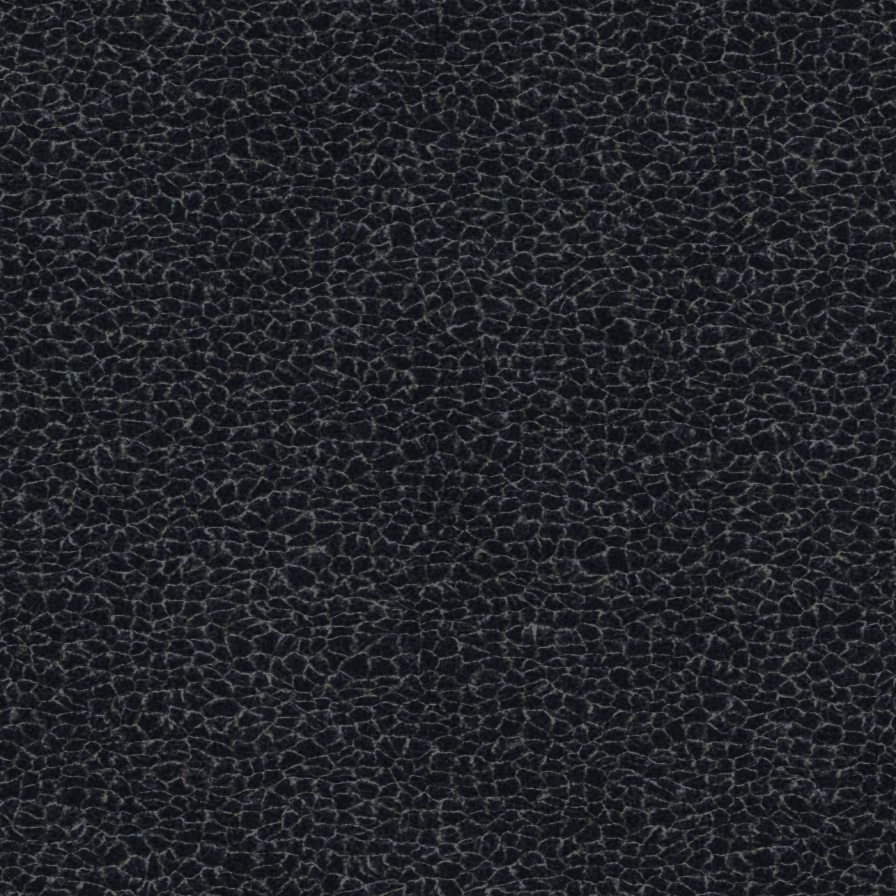
A Shadertoy shader for this texture:

```glsl
// Black pebbled leather: small domed grains, pale creases and fine wrinkles.

const vec2 GRAIN_COUNT = vec2(43.0, 63.0);
const vec3 SHADOW = vec3(0.042, 0.051, 0.070);
const vec3 SHEEN = vec3(0.350, 0.370, 0.388);
const vec3 WARM_TINT = vec3(0.022, 0.006, -0.026);

vec2 hash2(vec2 p) {
    vec3 q = fract(p.xyx * vec3(0.1031, 0.1030, 0.0973));
    q += dot(q, q.yzx + 33.33);
    return fract((q.xx + q.yz) * q.zy);
}

float gradientDot(vec2 corner, vec2 offset) {
    float angle = 6.2832 * hash2(corner).x;
    return dot(vec2(cos(angle), sin(angle)), offset);
}

// Gradient noise, roughly -0.7 to 0.7.
float gradientNoise(vec2 p) {
    vec2 i = floor(p), f = fract(p);
    vec2 u = f * f * f * (f * (f * 6.0 - 15.0) + 10.0);
    vec2 e = vec2(1.0, 0.0);
    float low = mix(gradientDot(i, f), gradientDot(i + e, f - e), u.x);
    float high = mix(gradientDot(i + e.yx, f - e.yx),
                     gradientDot(i + e.xx, f - e.xx), u.x);
    return mix(low, high, u.y);
}

vec2 warp(vec2 p, float frequency, float amount) {
    return p + amount * vec2(gradientNoise(p * frequency),
                             gradientNoise(p * frequency + 71.3));
}

vec2 sitePosition(vec2 cell, float jitter) {
    return cell + 0.5 + jitter * (hash2(cell) - 0.5);
}

// Cell pattern: x is distance to the border, yz the offset from the site,
// w a random value of the cell.
vec4 cellPattern(vec2 p, float jitter) {
    vec2 base = floor(p), nearestCell = base, nearest = vec2(0.0);
    float best = 100.0;
    for (int y = -1; y <= 1; y++)
    for (int x = -1; x <= 1; x++) {
        vec2 cell = base + vec2(x, y);
        vec2 toSite = sitePosition(cell, jitter) - p;
        float d = dot(toSite, toSite);
        if (d < best) { best = d; nearest = toSite; nearestCell = cell; }
    }
    float border = 10.0;
    for (int y = -2; y <= 2; y++)
    for (int x = -2; x <= 2; x++) {
        if (x == 0 && y == 0) continue;
        vec2 toSite = sitePosition(nearestCell + vec2(x, y), jitter) - p;
        border = min(border, dot(0.5 * (nearest + toSite),
                                 normalize(toSite - nearest)));
    }
    return vec4(border, -nearest, hash2(nearestCell + 19.7).y);
}

vec3 leather(vec2 uv) {
    // Domed grains, lit from above
    vec2 p = warp(warp(uv * GRAIN_COUNT, 0.28, 0.8), 1.7, 0.28);
    vec4 grain = cellPattern(p, 0.88);
    float upper = smoothstep(-0.35, 0.45, grain.z);
    float crease = 1.0 - smoothstep(0.015, 0.16, grain.x);
    float flank = (1.0 - smoothstep(0.0, 0.38, grain.x)) * upper;

    // Fine wrinkles crossing the grains
    vec2 q = warp(p * vec2(1.75, 1.55) + 37.0, 0.9, 0.5);
    float wrinkle = 1.0 - smoothstep(0.0, 0.17, cellPattern(q, 0.95).x);
    float wrinkleMask = smoothstep(-0.25, 0.4, gradientNoise(p * 0.9 + 8.0));

    // Broken highlights, skin pores and broad drift
    float streak = 0.85 + 1.0 * gradientNoise(p * 1.3 + 53.0);
    float pores = gradientNoise(uv * vec2(210.0, 240.0))
                + 0.6 * gradientNoise(uv * vec2(390.0, 410.0) + 5.0);
    float drift = gradientNoise(uv * 5.0 + 3.0);

    float light = 0.06 + 0.04 * grain.w;
    light += 0.62 * crease * mix(0.45, 1.0, upper) * streak;
    light += 0.22 * flank;
    light += 0.34 * wrinkle * wrinkleMask * mix(0.5, 1.0, upper);
    light *= 1.0 + 1.1 * pores + 0.25 * drift;
    light = clamp(light + 0.07 * pores, 0.0, 1.1);

    // Warm creases against bluish grain faces
    float warmth = crease * 0.9 - 0.35 + 1.3 * gradientNoise(p * 1.1 + 91.0);
    return mix(SHADOW, SHEEN, light)
         + WARM_TINT * warmth * smoothstep(0.05, 0.5, light);
}

void mainImage(out vec4 fragColor, in vec2 fragCoord) {
    // Four samples per pixel smooth the thin creases
    vec3 color = vec3(0.0);
    for (int i = 0; i < 4; i++) {
        vec2 shift = 0.5 * vec2(i % 2, i / 2) - 0.25;
        color += leather((fragCoord + shift) / iResolution.y);
    }
    fragColor = vec4(color * 0.25, 1.0);
}
```
